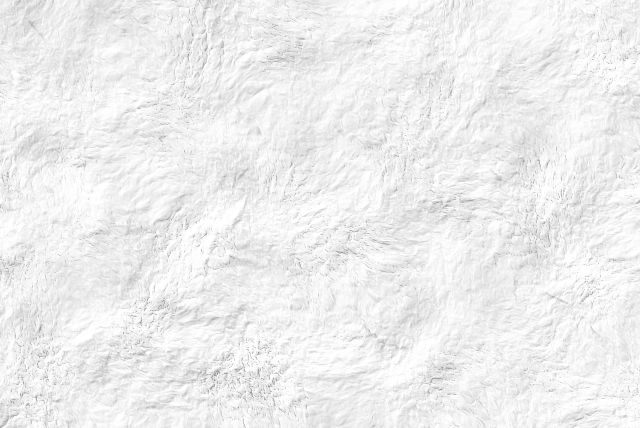
Reproduce this texture procedurally as a WebGL 1 fragment shader.

```glsl
precision highp float;

uniform vec2 u_resolution;

vec2 gradientAt(vec2 cell) {
  float h = fract(sin(dot(cell, vec2(127.1, 311.7))) * 43758.545);
  return vec2(cos(6.2832 * h), sin(6.2832 * h));
}

float noise(vec2 p) {
  vec2 i = floor(p), f = fract(p);
  vec2 u = f * f * f * (f * (f * 6.0 - 15.0) + 10.0);
  float a = dot(gradientAt(i), f);
  float b = dot(gradientAt(i + vec2(1, 0)), f - vec2(1, 0));
  float c = dot(gradientAt(i + vec2(0, 1)), f - vec2(0, 1));
  float d = dot(gradientAt(i + vec2(1, 1)), f - vec2(1, 1));
  return mix(mix(a, b, u.x), mix(c, d, u.x), u.y);
}

vec2 rotate(vec2 p, float angle) {
  float c = cos(angle), s = sin(angle);
  return vec2(c * p.x - s * p.y, s * p.x + c * p.y);
}

vec2 warp(vec2 p, float frequency, float amount) {
  return p + amount * vec2(noise(p * frequency + 3.7), noise(p * frequency + 41.3));
}

// Rounded lumps with tight creases between them
float billow(vec2 p) {
  float n = noise(p);
  return sqrt(n * n + 0.0025);
}

float powderHeight(vec2 p, float roughness) {
  vec2 q = warp(p, 4.0, 0.07);

  // Broad folds along both diagonals
  float h = 0.25 * noise(rotate(q, -0.7) * vec2(4.0, 7.0) + 9.0) / 7.0;
  h += 0.34 * noise(rotate(q, 0.75) * vec2(5.0, 11.0) + 27.0) / 11.0;

  // Lumps, then ever finer grains
  q = warp(q, 45.0, 0.006);
  float frequency = 19.0;
  float strength = 0.40;
  for (int i = 0; i < 4; i++) {
    vec2 r = rotate(q, 0.6 + 1.3 * float(i)) * frequency + 17.0 * float(i);
    h += strength * roughness * mix(noise(r), billow(r), 0.75) / frequency;
    frequency *= 1.9;
    strength *= 1.06;
  }
  return h;
}

float crackField(vec2 p) {
  vec2 q = warp(warp(p, 6.0, 0.04), 50.0, 0.008);
  return noise(rotate(q, 0.75) * vec2(2.5, 9.0) + 45.0);
}

// Rare diagonal cracks, broken into short pieces, shaded below
float crack(vec2 p) {
  float e = 0.002;
  float n = crackField(p);
  vec2 slope = vec2(crackField(p + vec2(e, 0)), crackField(p + vec2(0, e))) - n;
  float d = n / max(length(slope) / e, 4.0);
  float edge = max(0.0018, 0.6 / u_resolution.y);
  float shadow = smoothstep(-edge, edge, d) * exp(-max(d, 0.0) / 0.006);
  float patches = smoothstep(0.0, 0.3, noise(p * 4.0 + 23.0));
  float pieces = smoothstep(-0.05, 0.3, noise(p * 28.0 + 31.0));
  return patches * pieces * shadow;
}

void main() {
  vec2 p = gl_FragCoord.xy / u_resolution.y;
  float roughness = 1.0 + 0.6 * noise(p * 3.2 + 5.0);

  // Heights around the point, along and across the light from the upper left
  float e = 0.0025;
  vec2 toLight = e * normalize(vec2(-0.62, 0.78));
  vec2 across = vec2(-toLight.y, toLight.x);
  float centre = powderHeight(p, roughness);
  float lit = powderHeight(p + toLight, roughness);
  float unlit = powderHeight(p - toLight, roughness);
  float sides = powderHeight(p + across, roughness) + powderHeight(p - across, roughness);
  float slope = (lit - unlit) / (2.0 * e);
  float hollow = (0.25 * (lit + unlit + sides) - centre) / e;

  // Shaded faces and dim hollows
  float steep = max(slope, 0.0);
  float tone = 0.942 - 0.105 * slope - 0.02 * steep * steep - 0.10 * hollow;
  tone += 0.035 * noise(p * 2.6 + 13.0) + 0.05 * noise(p * 10.0 + 71.0);

  // Dark crevices gathered in patches, mostly on the shaded side
  float patches = smoothstep(-0.15, 0.3, noise(p * 6.0 + 50.0));
  tone -= 0.16 * patches * smoothstep(0.12, 0.5, hollow + 0.15 * slope);
  tone -= 0.20 * crack(p);

  // Soft roll-off into white
  tone = -log(exp(-45.0 * tone) + exp(-45.0)) / 45.0;
  gl_FragColor = vec4(vec3(clamp(tone, 0.0, 1.0)), 1.0);
}
```
